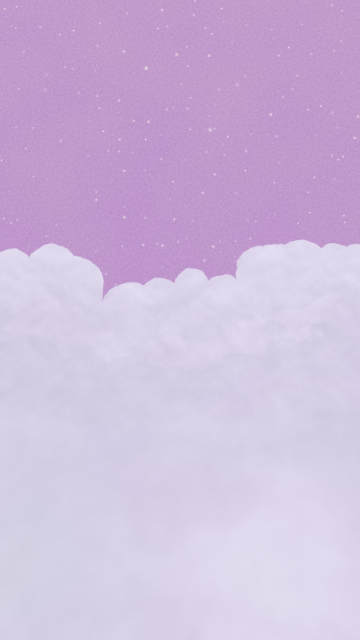
Reproduce this texture procedurally as a Shadertoy shader.

```glsl
float hash(vec2 p) {
    vec3 q = fract(p.xyx * vec3(0.1031, 0.1030, 0.0973));
    q += dot(q, q.yzx + 33.33);
    return fract((q.x + q.y) * q.z);
}

float gradientDot(vec2 cell, vec2 offset) {
    float angle = 6.2832 * hash(cell);
    return dot(vec2(cos(angle), sin(angle)), offset);
}

float gradientNoise(vec2 p) {
    vec2 i = floor(p), f = p - i;
    vec2 u = f * f * f * (f * (f * 6.0 - 15.0) + 10.0);
    vec2 e = vec2(1.0, 0.0);
    return mix(mix(gradientDot(i, f), gradientDot(i + e, f - e), u.x),
               mix(gradientDot(i + e.yx, f - e.yx), gradientDot(i + 1.0, f - 1.0), u.x), u.y);
}

float fbm(vec2 p) {
    float sum = 0.0, gain = 1.0;
    for (int k = 0; k < 5; k++) {
        sum += gain * gradientNoise(p);
        p = mat2(1.6, 1.2, -1.2, 1.6) * p + 7.3;
        gain *= 0.5;
    }
    return sum;
}

// Creased noise that swells like cumulus
float billow(vec2 p) {
    return abs(gradientNoise(p)) + 0.5 * abs(gradientNoise(p * 2.1 + 4.7))
         + 0.25 * abs(gradientNoise(p * 4.3 + 9.1));
}

// Distance to a row of round-topped columns: centre and radius
float cloudBank(vec2 p) {
    vec3 puffs[12] = vec3[12](
        vec3(0.035, 1.032, 0.056), vec3(0.144, 1.032, 0.069), vec3(0.208, 0.986, 0.079),
        vec3(0.362, 0.912, 0.082), vec3(0.446, 0.944, 0.062), vec3(0.533, 0.982, 0.048),
        vec3(0.620, 0.958, 0.058), vec3(0.712, 1.037, 0.056), vec3(0.764, 1.025, 0.076),
        vec3(0.838, 1.025, 0.086), vec3(0.926, 1.046, 0.056), vec3(0.991, 1.046, 0.053));
    float d = 1e3;
    for (int k = 0; k < 12; k++) {
        vec2 q = p - puffs[k].xy;
        d = min(d, length(vec2(q.x, max(q.y, 0.0))) - puffs[k].z);
    }
    return d;
}

// Depth below a billowing ledge
float ledgeDepth(vec2 p, float height, float seed) {
    return height + 0.15 * (billow(p * 6.0 + seed) - 0.35) - p.y;
}

// Shade with one defined side, fading away over a distance
float ledgeShade(float depth, float fade) {
    return smoothstep(-0.006, 0.012, depth) * exp(-max(depth, 0.0) / fade);
}

float softSpot(vec2 p, vec2 centre, vec2 radius) {
    vec2 q = (p - centre) / radius;
    return exp(-dot(q, q));
}

float starField(vec2 p) {
    float light = 0.0;
    for (int layer = 0; layer < 3; layer++) {
        float density = 7.0 + 5.0 * float(layer);
        vec2 g = p * density + float(layer) * 17.3;
        vec2 cell = floor(g);
        vec2 spot = 0.15 + 0.7 * vec2(hash(cell + 3.1), hash(cell + 41.7));
        float size = mix(0.0024, 0.0046, pow(hash(cell + 71.3), 4.0));
        float d = length(fract(g) - spot) / density;
        float present = step(0.5, hash(cell + 95.9));
        light += present * mix(0.3, 1.1, hash(cell + 23.0)) * exp(-d * d / (size * size));
    }
    return min(light, 1.0);
}

vec3 skyColor(vec2 p) {
    vec3 sky = mix(vec3(0.750, 0.594, 0.802), vec3(0.757, 0.610, 0.796),
                   smoothstep(1.0, 1.75, p.y));
    sky += vec3(0.012, 0.018, -0.004) * fbm(p * 4.0);
    vec2 grain = mat2(0.8, 0.6, -0.6, 0.8) * p;
    sky += 0.024 * gradientNoise(grain * 123.0) + 0.036 * gradientNoise(grain * 247.0);
    return mix(sky, vec3(0.93, 0.88, 0.92), 0.85 * starField(p));
}

vec3 cloudColor(vec2 p) {
    vec2 warped = p + 0.09 * vec2(fbm(p * 4.0), fbm(p * 4.0 + 31.0));
    vec3 gray = vec3(0.812, 0.796, 0.880);
    vec3 pale = vec3(0.886, 0.856, 0.932);
    vec3 col = mix(vec3(0.838, 0.800, 0.898), pale,
                   0.65 * smoothstep(-0.3, 0.5, fbm(warped * 3.2 + 12.0)));

    // Broad light and shade
    col = mix(col, gray, 0.65 * softSpot(warped, vec2(0.10, 0.72), vec2(0.32, 0.13)));
    col = mix(col, gray, 0.65 * softSpot(warped, vec2(0.90, 0.54), vec2(0.32, 0.08)));
    col = mix(col, vec3(0.820, 0.814, 0.884),
              0.80 * softSpot(warped, vec2(0.06, 0.22), vec2(0.29, 0.27)));
    col = mix(col, pale, 0.85 * softSpot(warped, vec2(0.74, 0.18), vec2(0.27, 0.22)));
    col = mix(col, pale, 0.70 * softSpot(warped, vec2(0.46, 0.84), vec2(0.25, 0.09)));
    col = mix(col, vec3(0.876, 0.852, 0.934), 0.75 * smoothstep(0.86, 1.04, p.y));

    // Creases behind the front puffs, then shadowed banks below
    float shoulder = 0.89 + 0.05 * cos(p.x * 8.0 - 0.6);
    float valley = min(0.71 + 0.42 * abs(p.x - 0.45), 0.87);
    col = mix(col, gray, 0.40 * ledgeShade(-ledgeDepth(p, shoulder, 3.0), 0.05));
    col = mix(col, gray, 0.60 * ledgeShade(ledgeDepth(p, valley, 17.0), 0.10));
    col = mix(col, gray, 0.25 * ledgeShade(-ledgeDepth(p, 0.46 + 0.1 * p.x, 29.0), 0.08));

    // Swells lit from above, then fine mottling
    float swell = billow(p * 8.0) - billow(p * 8.0 + vec2(0.05, 0.15));
    col += 0.06 * swell * smoothstep(0.4, 0.95, p.y);
    return col + 0.010 * fbm(p * 14.0) + 0.008 * gradientNoise(p * 140.0);
}

void mainImage(out vec4 fragColor, in vec2 fragCoord) {
    vec2 p = fragCoord / iResolution.x;
    vec2 ragged = 0.007 * vec2(fbm(p * 20.0), fbm(p * 20.0 + 50.0));
    float edge = max(0.002, 1.0 / iResolution.x);
    float cover = smoothstep(edge, -edge, cloudBank(p + ragged));
    fragColor = vec4(mix(skyColor(p), cloudColor(p), cover), 1.0);
}
```
